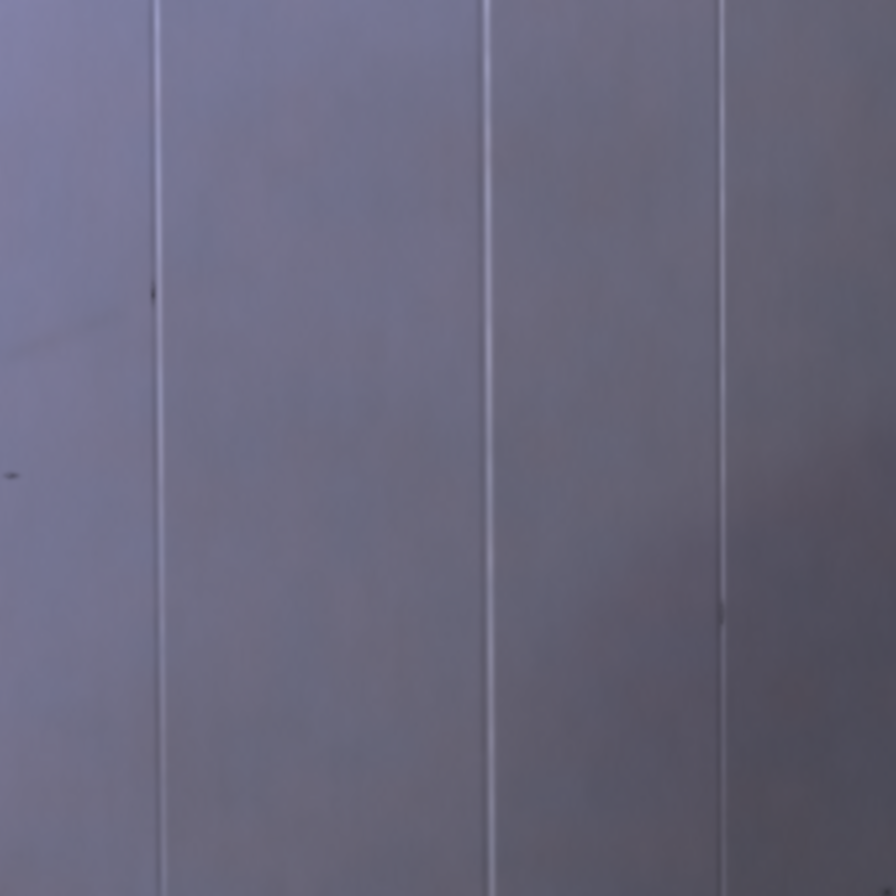
Give the GLSL for this texture, as a WebGL 2 fragment shader.

```glsl
#version 300 es
precision highp float;
// Painted metal panels parted by three thin, slightly leaning vertical ridges.
// A diagonal light falloff shades the panels; ridges are distance profiles
// with a dark groove beside them, and noise adds mottling, grain and scuffs.
uniform vec2 u_resolution;
out vec4 fragColor;

const vec3 SHADE = vec3(0.295, 0.290, 0.328);
const vec3 BODY  = vec3(0.408, 0.400, 0.473);
const vec3 LIT   = vec3(0.500, 0.500, 0.640);
const vec3 RIDGE_GLOW = vec3(0.135, 0.138, 0.155);
const vec3 SHADOW_TINT = vec3(1.0, 0.98, 1.01);

const int RIDGES = 3;
// Per ridge: x at the bottom, x at the top, half width, brightness
const vec4 RIDGE[RIDGES] = vec4[](
  vec4(0.1840, 0.1755, 0.0036, 0.80),
  vec4(0.5495, 0.5435, 0.0042, 1.00),
  vec4(0.8085, 0.8060, 0.0032, 0.85));
const vec3 RIDGE_FADE = vec3(0.40, 0.85, 0.35); // brightness kept at the bottom

const int CHIPS = 4;
// Per chip: centre, half width, half height
const vec4 CHIP[CHIPS] = vec4[](
  vec4(0.171, 0.673, 0.0030, 0.0110),
  vec4(0.013, 0.469, 0.0080, 0.0038),
  vec4(0.806, 0.315, 0.0035, 0.0130),
  vec4(0.990, 0.003, 0.0070, 0.0060));

const float BASE_TONE = 0.625;
const float FALL_X = 0.42;       // darkening from left to right
const float RISE_Y = 0.38;       // brightening towards the top
const float PANEL_STEP = 0.055;  // tone drop across each ridge
const float SHADOW_DEPTH = 0.11;
const float MOTTLE = 0.075;
const float GRAIN = 0.006;

float hash(vec2 p) {
  vec3 q = fract(vec3(p.xyx) * 0.1031);
  q += dot(q, q.yzx + 33.33);
  return fract((q.x + q.y) * q.z);
}

float noise(vec2 p) {
  vec2 i = floor(p), f = fract(p);
  f = f * f * (3.0 - 2.0 * f);
  return mix(mix(hash(i), hash(i + vec2(1, 0)), f.x),
             mix(hash(i + vec2(0, 1)), hash(i + vec2(1, 1)), f.x), f.y);
}

float bell(float d, float halfWidth) {
  float t = d / halfWidth;
  return exp(-t * t);
}

vec3 paint(float tone) {
  return tone < 0.5 ? mix(SHADE, BODY, tone * 2.0)
                    : mix(BODY, LIT, tone * 2.0 - 1.0);
}

void main() {
  vec2 uv = gl_FragCoord.xy / u_resolution;
  float pixel = 1.0 / u_resolution.x;

  // Broad light falloff and the diagonal shadow at the lower right
  float tone = BASE_TONE - FALL_X * uv.x + RISE_Y * uv.y;
  float below = 0.40 + 0.54 * (uv.x - 0.70) - uv.y;
  float shadow = smoothstep(-0.05, 0.09, below) * smoothstep(0.50, 0.78, uv.x);
  shadow *= mix(0.45, 1.0, smoothstep(0.0, 0.25, uv.y));
  tone -= SHADOW_DEPTH * shadow;

  // Ridges: bright core, narrow groove on the left, tone drop to the right
  float glow = 0.0, groove = 0.0;
  for (int i = 0; i < RIDGES; i++) {
    vec4 r = RIDGE[i];
    float d = uv.x - mix(r.x, r.y, uv.y);
    float halfWidth = max(r.z, pixel);
    float worn = 0.85 + 0.30 * noise(vec2(uv.y * 40.0, float(i) * 13.0));
    float fade = mix(RIDGE_FADE[i], 1.0, smoothstep(0.05, 0.75, uv.y));
    glow += r.w * worn * fade * bell(d, halfWidth);
    groove += worn * bell(d + 2.0 * halfWidth, halfWidth);
    tone -= PANEL_STEP * smoothstep(-halfWidth, halfWidth, d);
  }

  // Cloudy mottling, faint upright bands and a diagonal scuff on the left
  tone += MOTTLE * (noise(uv * 6.0) - 0.5);
  tone += 0.5 * MOTTLE * (noise(uv * vec2(36.0, 26.0)) - 0.5);
  tone += 0.3 * MOTTLE * (noise(uv * vec2(80.0, 9.0) + 17.0) - 0.5);
  float scuff = bell(uv.y - 0.60 - 0.38 * uv.x, 0.012);
  tone -= 0.08 * scuff * smoothstep(0.17, 0.12, uv.x) * noise(uv * 25.0);

  vec3 color = paint(clamp(tone, 0.0, 1.1));
  color *= mix(vec3(1.0), SHADOW_TINT, shadow);
  color += GRAIN * (noise(uv * vec2(170.0, 110.0)) - 0.5);
  color.rb += 0.014 * (noise(uv * 18.0 + 40.0) - 0.5) * vec2(1.0, -0.6);
  color *= 1.0 - 0.09 * groove;
  color += RIDGE_GLOW * glow;

  // Small dark chips in the paint
  for (int i = 0; i < CHIPS; i++) {
    vec2 q = (uv - CHIP[i].xy) / CHIP[i].zw;
    float ragged = 0.6 + 0.6 * noise(uv * 200.0);
    color *= 1.0 - 0.30 * ragged * exp(-dot(q, q));
  }

  fragColor = vec4(color, 1.0);
}
```
